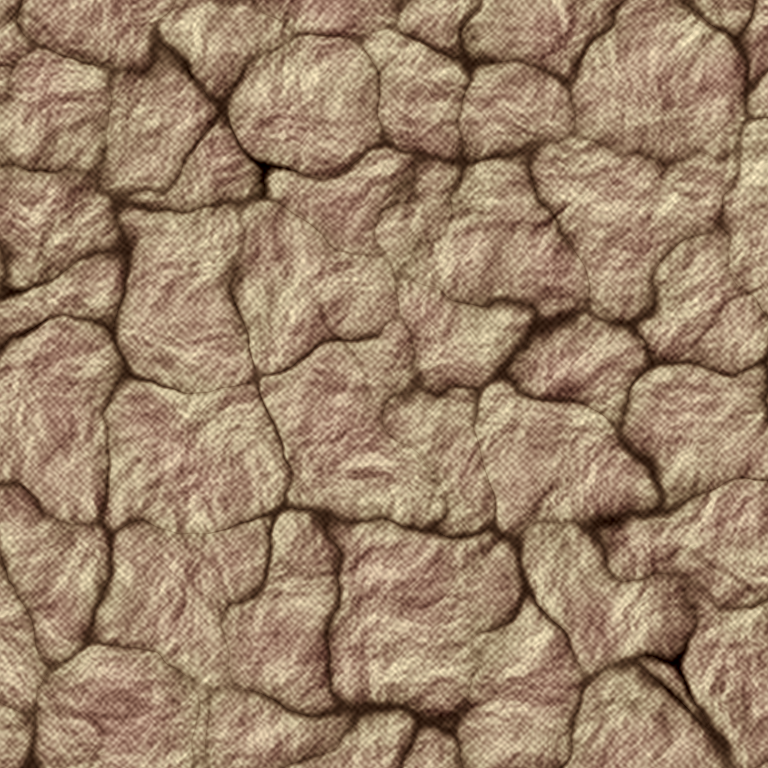
A WebGL 2 fragment shader for this texture:

```glsl
#version 300 es
precision highp float;
// Weathered flagstones: rounded, warped cells of unequal size parted by dark
// cracks. A height field of domes, folds and gradient noise is lit from the
// upper left, coloured from brown to sand, and covered by a fine cloth grain.

#define CELLS 6.3          // stones across the canvas
#define SIZE_SPREAD 0.50   // inequality of stone sizes
#define ROUNDING 20.0      // lower values round the corners more
#define CRACK_WIDTH 0.043  // half width of an average crack, in cells
#define DOME 0.32          // height of the stone rims
#define RELIEF 0.084       // strength of the side light
#define WEAVE_COUNT 98.0   // thread pairs across the canvas
#define WEAVE_DEPTH 0.165
#define STONE_TONE 0.87
#define DARK vec3(0.21, 0.13, 0.08)
#define LIGHT vec3(0.76, 0.67, 0.56)
#define OCHRE_SHIFT vec3(-0.011, 0.018, -0.006)

uniform vec2 u_resolution;
out vec4 fragColor;

vec2 hash2(vec2 p) {
    p = vec2(dot(p, vec2(127.1, 311.7)), dot(p, vec2(269.5, 183.3)));
    return fract(sin(p) * 43758.5);
}

float gradientNoise(vec2 p) {
    vec2 i = floor(p), f = fract(p);
    vec2 u = f * f * f * (f * (f * 6.0 - 15.0) + 10.0);
    float a = dot(hash2(i) * 2.0 - 1.0, f);
    float b = dot(hash2(i + vec2(1, 0)) * 2.0 - 1.0, f - vec2(1, 0));
    float c = dot(hash2(i + vec2(0, 1)) * 2.0 - 1.0, f - vec2(0, 1));
    float d = dot(hash2(i + vec2(1, 1)) * 2.0 - 1.0, f - vec2(1, 1));
    return mix(mix(a, b, u.x), mix(c, d, u.x), u.y);
}

vec2 noise2(vec2 p) {
    return vec2(gradientNoise(p), gradientNoise(p + 37.5));
}

float fbm(vec2 p) {
    float sum = 0.0, amp = 1.0;
    for (int i = 0; i < 4; i++) {
        sum += amp * gradientNoise(p);
        p = mat2(1.6, 1.2, -1.2, 1.6) * p + 7.3;
        amp *= 0.55;
    }
    return sum;
}

vec2 warp(vec2 p) {
    return p + 0.60 * noise2(p * 1.1 + 3.7) + 0.15 * noise2(p * 2.7 + 9.1) + 0.05 * noise2(p * 7.0);
}

// Seed position relative to the point, and its weight
vec3 seed(vec2 cell, vec2 p) {
    return vec3(cell + 0.04 + 0.92 * hash2(cell) - p, SIZE_SPREAD * hash2(cell + 57.0).x);
}

// Smooth distance to the border of a weighted Voronoi cell
float borderDistance(vec2 p) {
    vec2 base = floor(p), home = base;
    vec3 nearest = vec3(0.0);
    float best = 1e3;
    for (int y = -2; y <= 2; y++)
    for (int x = -2; x <= 2; x++) {
        vec2 cell = base + vec2(x, y);
        vec3 s = seed(cell, p);
        float power = dot(s.xy, s.xy) - s.z;
        if (power < best) { best = power; nearest = s; home = cell; }
    }
    float sum = 0.0;
    for (int y = -2; y <= 2; y++)
    for (int x = -2; x <= 2; x++) {
        vec2 cell = base + vec2(x, y);
        if (cell == home) continue;
        vec3 s = seed(cell, p);
        float power = dot(s.xy, s.xy) - s.z;
        float d = (power - best) / (2.0 * max(length(s.xy - nearest.xy), 0.15));
        sum += exp(-ROUNDING * d);
    }
    return -log(sum + 1e-9) / ROUNDING;
}

// How far a crack gapes: near 0 the stones grow together
float crackOpening(vec2 p) {
    return smoothstep(-0.32, 0.20, gradientNoise(p * 1.15 + 19.0));
}

// Thin folds that cross some of the stones
float fold(vec2 p) {
    float line = abs(gradientNoise(p * 0.9 + 13.0) + 0.12 * gradientNoise(p * 3.0));
    return (1.0 - smoothstep(0.0, 0.05, line)) * smoothstep(-0.15, 0.2, gradientNoise(p * 0.8 + 71.0));
}

// Height in x, border distance in y
vec2 surface(vec2 p) {
    float d = borderDistance(warp(p));
    float dome = DOME * (1.0 - exp(-9.0 * max(d, 0.0))) * mix(0.3, 1.0, crackOpening(p));
    vec2 lump = p + 0.22 * noise2(p * 1.6 + 51.0);
    return vec2(dome + 0.64 * fbm(lump * 2.4) - 0.09 * fold(p), d);
}

// Brown to sand, with warmer middle tones
vec3 stoneColor(float tone) {
    float middle = 4.0 * tone * (1.0 - tone);
    return mix(DARK, LIGHT, tone) - vec3(0.0, 0.029, 0.034) * max(middle, 0.0);
}

void main() {
    vec2 uv = gl_FragCoord.xy / u_resolution.y;
    vec2 p = uv * CELLS + 4.0;

    // Side light, its bearing swaying about the upper left
    float reach = 0.03, bearing = 2.3 + 2.0 * gradientNoise(p * 0.6 + 63.0);
    vec2 here = surface(p);
    float slope = (here.x - surface(p + reach * vec2(cos(bearing), sin(bearing))).x) / reach;
    float shade = RELIEF * clamp(slope, -4.5, 4.0);
    float d = here.y;
    float opening = crackOpening(p);

    // Stone tone, soft rim shadow and faint folds
    float patches = gradientNoise(p * 1.7 + 31.0);
    float tone = STONE_TONE + shade + 0.22 * patches + 0.18 * gradientNoise(p * 4.0 + 5.0);
    tone -= 0.32 * exp(-10.0 * max(d, 0.0)) * mix(0.4, 1.0, opening) + 0.22 * fold(p);

    // Cracks widen, narrow and fade along their length
    float width = CRACK_WIDTH * mix(0.6, 1.5, opening) * (1.0 + 0.7 * gradientNoise(p * 5.0));
    float crack = (1.0 - smoothstep(-0.03, width, d)) * mix(0.3, 1.0, opening);
    float pit = smoothstep(0.18, 0.38, gradientNoise(p * 1.3 + 87.0));
    tone = mix(tone, -0.05 - 0.35 * pit, crack);

    // Cloth grain: knots of uneven crossing threads and loose fibres
    vec2 thread = 6.2832 * WEAVE_COUNT * uv + 3.5 * noise2(uv * 50.0);
    float grain = sin(thread.x) * sin(thread.y) + 1.5 * gradientNoise(uv * 135.0 + 3.0);
    tone += WEAVE_DEPTH * grain * mix(1.0, 0.4, crack);

    // Ochre on lit faces and rims, russet in the middle and in shade
    float ochre = clamp(2.0 * patches + 2.0 * shade + 0.9 * exp(-5.0 * max(d, 0.0)) - 0.35, -1.0, 1.0);
    vec3 color = stoneColor(tone) + OCHRE_SHIFT * ochre * (1.0 - crack);
    fragColor = vec4(clamp(color, 0.0, 1.0), 1.0);
}
```
